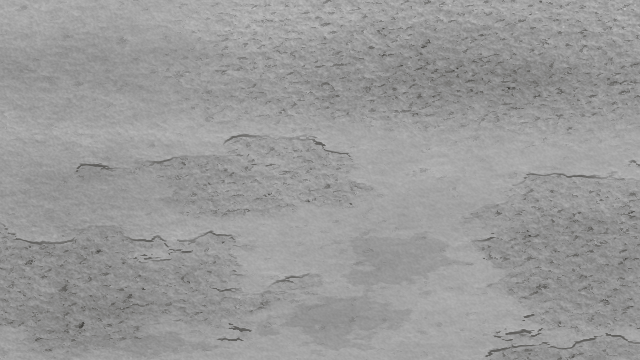
This texture is drawn by a WebGL 2 fragment shader. Its source:

```glsl
#version 300 es
precision highp float;
// Worn grey pavement: smooth cement skin flaking off coarse, pitted asphalt.

uniform vec2 u_resolution;
out vec4 fragColor;

// Random unit vector for a lattice cell
vec2 cellGradient(vec2 cell) {
    uvec2 q = uvec2(ivec2(cell) + 4096);
    uint h = q.x * 1597334673u ^ q.y * 3812015801u;
    h = (h ^ (h >> 15)) * 2246822519u;
    h ^= h >> 13;
    float angle = float(h & 65535u) / 65536.0 * 6.28318;
    return vec2(cos(angle), sin(angle));
}

float gradientNoise(vec2 p) {
    vec2 i = floor(p), f = p - i;
    vec2 u = f * f * f * (f * (f * 6.0 - 15.0) + 10.0);
    float a = dot(cellGradient(i), f);
    float b = dot(cellGradient(i + vec2(1, 0)), f - vec2(1, 0));
    float c = dot(cellGradient(i + vec2(0, 1)), f - vec2(0, 1));
    float d = dot(cellGradient(i + 1.0), f - 1.0);
    return mix(mix(a, b, u.x), mix(c, d, u.x), u.y);
}

// Octaves are turned so that the lattice does not show
float fbm(vec2 p) {
    float sum = 0.0, amp = 1.0;
    for (int i = 0; i < 5; i++) {
        sum += amp * gradientNoise(p);
        p = mat2(1.98, 0.55, -0.55, 1.98) * p + 17.3;
        amp *= 0.52;
    }
    return sum;
}

// Soft elliptical mask, 1 at the centre
float blob(vec2 p, vec2 centre, vec2 radius) {
    vec2 q = (p - centre) / radius;
    return exp(-dot(q, q));
}

// Positive where the skin has flaked away; xy centre, zw radius
float flakeField(vec2 p) {
    const vec4 patches[4] = vec4[4](
        vec4(0.10, 0.20, 0.60, 0.16), vec4(0.73, 0.50, 0.33, 0.09),
        vec4(1.75, 0.30, 0.42, 0.24), vec4(1.70, -0.03, 0.42, 0.11));
    float d = -1.0;
    for (int i = 0; i < 4; i++) {
        vec4 e = patches[i];
        d = max(d, (1.0 - length((p - e.xy) / e.zw)) * e.w);
    }
    return d + 0.095 * fbm(p * vec2(4.5, 11.0) + 3.7);
}

void main() {
    vec2 p = gl_FragCoord.xy / u_resolution.y;
    float broad = fbm(p * vec2(2.0, 4.5) + 8.0);
    float cloud = fbm(p * vec2(7.0, 17.0) + 31.0);
    float mottle = fbm(p * vec2(20.0, 46.0) + 57.0);

    // Flaked areas and slope of their outline
    float d = flakeField(p);
    vec2 slope = vec2(flakeField(p + vec2(0.004, 0)) - d, flakeField(p + vec2(0, 0.004)) - d) / 0.004;
    float outline = d / max(length(slope), 0.5);
    float flaked = smoothstep(-0.03, 0.05, d + 0.04 * mottle);

    // Open asphalt beyond the skin, coarsest at the right
    float far = smoothstep(-0.05, 0.07, p.y - 0.65 + 0.09 * broad + 0.04 * cloud);
    float band = blob(p, vec2(1.25, 0.77), vec2(0.68, 0.13));
    float coarse = clamp(max(flaked * 0.9, far * smoothstep(0.1, 1.1, p.x + 0.3 * broad)), 0.0, 1.0);
    float roughness = max(coarse, 0.35 * smoothstep(0.85, 0.2, p.x));

    // Broad tones
    float tone = 0.644 + 0.032 * broad + 0.030 * cloud;
    tone -= flaked * mix(0.045, 0.070, smoothstep(0.5, 0.3, p.y));
    tone -= 0.025 * blob(p, vec2(0.1, 0.12), vec2(0.5, 0.14));
    tone -= 0.075 * band * far;
    tone -= 0.020 * far * smoothstep(0.7, 1.4, p.x);
    tone -= 0.050 * blob(p, vec2(0.12, 0.80), vec2(0.45, 0.1));
    tone -= 0.050 * blob(p, vec2(0.1, 0.46), vec2(0.45, 0.1));
    tone += 0.022 * blob(p, vec2(0.2, 0.63), vec2(0.6, 0.05));
    tone += 0.022 * blob(p, vec2(0.75, 0.97), vec2(0.6, 0.07));

    // Ragged damp stains on the skin
    float damp = blob(p, vec2(0.93, 0.11), vec2(0.2, 0.07))
        + blob(p, vec2(1.10, 0.27), vec2(0.17, 0.08))
        + 0.7 * blob(p, vec2(1.37, 0.41), vec2(0.11, 0.03))
        + 0.7 * blob(p, vec2(0.35, 0.05), vec2(0.25, 0.06));
    damp = smoothstep(0.38, 0.65, damp + 0.6 * cloud + 0.4 * mottle) * (1.0 - flaked);
    tone -= 0.065 * damp;

    // Faint slanted scrapes
    vec2 along = mat2(0.98, -0.2, 0.2, 0.98) * p;
    tone += 0.014 * gradientNoise(along * vec2(6.0, 70.0)) * (1.0 - coarse);

    // Grain lit from above: height differences across a small vertical step
    vec2 bumps = mat2(0.97, 0.22, -0.22, 0.97) * p * vec2(38.0, 62.0) + 0.5 * mottle;
    float relief = fbm(bumps) - fbm(bumps + vec2(0.1, 0.45));
    float fine = gradientNoise(mat2(0.8, 0.6, -0.6, 0.8) * p * vec2(115.0, 165.0));
    tone += relief * mix(0.022, 0.072, roughness) + fine * mix(0.035, 0.075, roughness);
    tone += mottle * mix(0.018, 0.042, roughness);

    // Flat dark pits and pale chips
    float grit = gradientNoise(p * vec2(46.0, 95.0) + vec2(5.0) + 0.6 * relief);
    float pit = gradientNoise(p * vec2(25.0, 58.0) + vec2(71.0) + 0.4 * relief);
    tone -= 0.16 * coarse * smoothstep(0.24, 0.5, grit + 0.25 * fine);
    tone -= 0.16 * smoothstep(0.36, 0.58, pit + 0.3 * fine) * mix(0.4, 1.0, coarse);
    tone += 0.12 * smoothstep(0.42, 0.65, gradientNoise(p * vec2(70.0, 100.0) + 43.0)) * (0.15 + 0.6 * roughness);

    // Broken lip: shadow under upper edges, pale rim above
    float facing = smoothstep(0.1, 0.8, -slope.y);
    float corner = smoothstep(0.18, 0.08, p.y) * step(1.2, p.x);
    float broken = smoothstep(-0.15, 0.2, gradientNoise(p * vec2(6.0, 9.0) + 12.0) + 0.4 * corner);
    float width = 0.0028 + 0.004 * max(cloud, -0.3);
    float lip = smoothstep(width + 0.0022, width - 0.0022, abs(outline - 0.002)) * facing;
    tone += 0.025 * facing * smoothstep(-0.02, -0.006, outline) * smoothstep(0.0, -0.006, outline);
    tone = mix(tone, 0.33, lip * (0.15 + 0.7 * broken));

    // Darker parts lean slightly warm
    float warm = smoothstep(0.58, 0.4, tone);
    fragColor = vec4(clamp(vec3(tone) + warm * vec3(0.004, 0.001, -0.008), 0.0, 1.0), 1.0);
}
```
